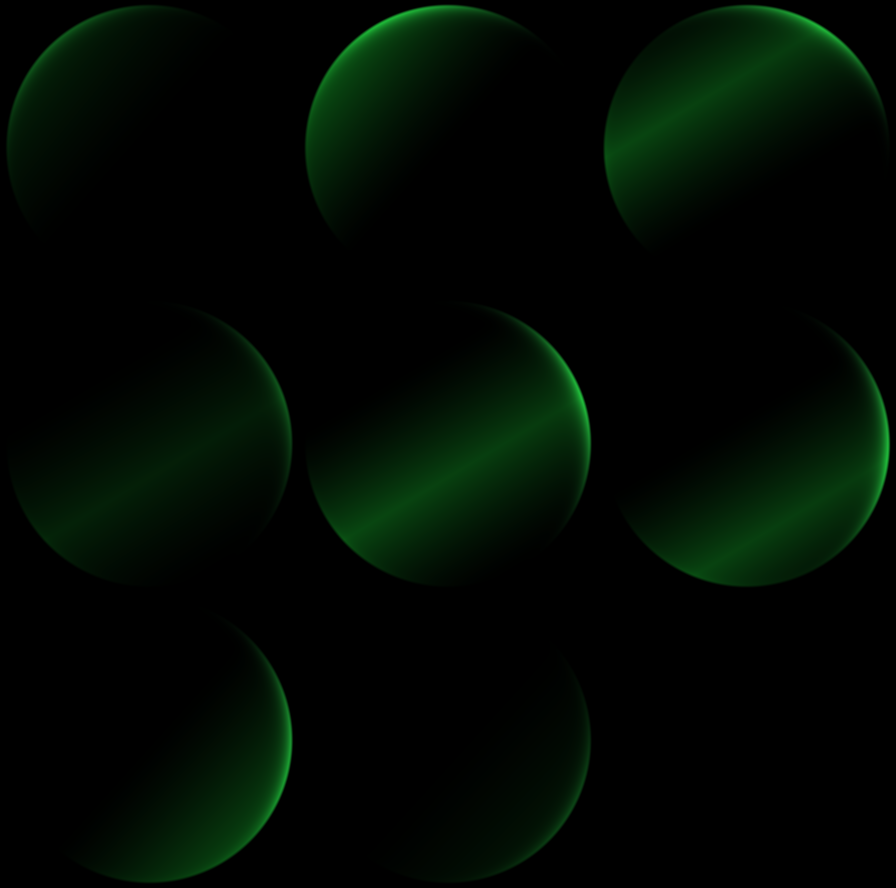
Reproduce this background procedurally as a WebGL 2 fragment shader.

```glsl
#version 300 es
precision highp float;

uniform vec2 u_resolution;
out vec4 outColor;

// Per disc: sheen offset, sheen strength, rim angle, rim strength
const vec4 DISCS[9] = vec4[9](
    vec4(-1.00, 0.13, 2.25, 0.28), vec4(-0.95, 0.29, 1.90, 0.58), vec4(-0.45, 0.25, 1.07, 0.62),
    vec4( 0.20, 0.12, 0.35, 0.30), vec4( 0.20, 0.25, 0.37, 0.66), vec4( 0.60, 0.24, 0.02, 0.66),
    vec4( 0.95, 0.24, -0.06, 0.55), vec4(1.00, 0.08, -0.45, 0.24), vec4(0.0));

vec2 direction(float angle) {
    return vec2(cos(angle), sin(angle));
}

// Slanted band of light, peaked along its centre line
float sheen(vec2 p, float offset, float strength) {
    float nearEdge = smoothstep(0.6, 0.9, abs(offset));
    vec2 axis = direction(-1.03 + 0.3 * nearEdge);
    float away = abs(dot(p, axis) - offset);
    float profile = pow(max(1.0 - away / mix(0.8, 0.95, nearEdge), 0.0), 1.5);
    float along = dot(p, vec2(-axis.y, axis.x));
    return strength * profile * (1.0 - 0.12 * along);
}

// Crescent that thins out away from its brightest angle
float rim(vec2 p, float angle, float strength) {
    float radius = length(p);
    float facing = max(dot(p / max(radius, 0.001), direction(angle)), 0.0);
    float thickness = mix(0.018, 0.045, facing * facing);
    return strength * pow(facing, 4.0) * exp(-max(1.0 - radius, 0.0) / thickness);
}

void main() {
    // Three by three grid, counted from the top left
    vec2 grid = gl_FragCoord.xy / u_resolution * 3.0;
    ivec2 cell = clamp(ivec2(grid), 0, 2);
    vec4 disc = DISCS[(2 - cell.y) * 3 + cell.x];

    // Disc coordinates with unit radius
    vec2 p = (fract(grid) - 0.5) * vec2(1.0, u_resolution.y / u_resolution.x) / 0.478;
    float radius = length(p);

    // Light inside the disc, with a faint lift along its border
    float body = sheen(p, disc.x, disc.y);
    body *= 1.0 + 0.3 * exp(-max(1.0 - radius, 0.0) / 0.025);
    float edgeLight = rim(p, disc.z, disc.w);

    vec3 color = vec3(0.12, 1.0, 0.24) * body + vec3(0.2, 1.0, 0.35) * edgeLight;
    color *= 1.0 - smoothstep(0.985, 1.012, radius);
    outColor = vec4(color, 1.0);
}
```
